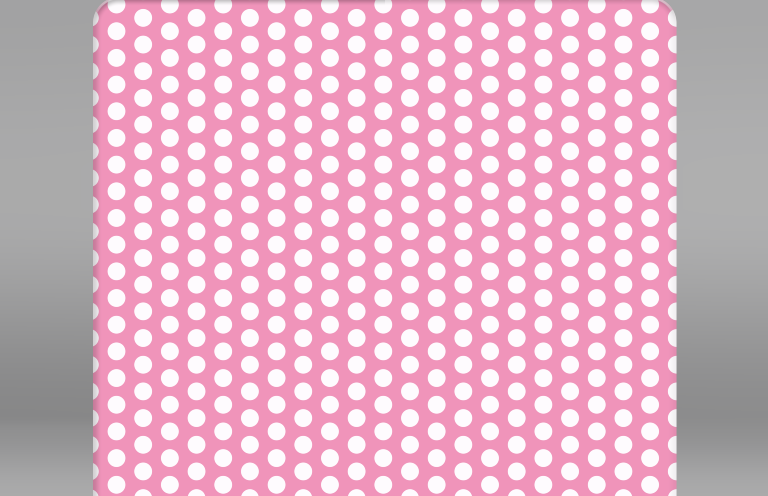
Reproduce this pattern procedurally as a WebGL 1 fragment shader.

```glsl
precision highp float;
// White polka dots in staggered columns on a pink panel with rounded top corners,
// standing before a grey studio wall and floor. Dots are a lattice of circle
// distances, the panel is a rounded-box distance, the room is smooth gradients.

uniform vec2 u_resolution;

// Lengths are fractions of the canvas width; y runs down from the top edge.
#define PITCH 0.03474
#define DOT_RADIUS 0.0116
#define DOT_ORIGIN vec2(0.4991, 0.0059)
#define PANEL_CENTRE 0.501
#define PANEL_HALF_WIDTH 0.3799
#define PANEL_TOP -0.004
#define CORNER_RADIUS 0.034
#define HORIZON 0.549
#define PINK vec3(0.94, 0.58, 0.73)
#define DOT_WHITE vec3(0.995, 0.985, 0.995)

// Coverage of a shape from its signed distance, smoothed over one pixel.
float coverage(float dist, float pixel) {
  return 1.0 - smoothstep(-0.6 * pixel, 0.6 * pixel, dist);
}

// Distance to the nearest dot; every other column drops by half a pitch.
float dotDistance(vec2 p) {
  vec2 cell = (p - DOT_ORIGIN) / PITCH;
  float column = floor(cell.x + 0.5);
  cell.y += 0.5 * mod(column, 2.0);
  vec2 local = fract(cell + 0.5) - 0.5;
  return length(local) * PITCH - DOT_RADIUS;
}

// Distance to the panel, which runs off the bottom of the canvas.
float panelDistance(vec2 p) {
  vec2 fromCorner = vec2(abs(p.x - PANEL_CENTRE) - PANEL_HALF_WIDTH, PANEL_TOP - p.y);
  vec2 q = fromCorner + CORNER_RADIUS;
  return length(max(q, 0.0)) + min(max(q.x, q.y), 0.0) - CORNER_RADIUS;
}

// Wall darkening toward the floor, then the floor brightening toward the viewer.
vec3 room(vec2 p) {
  float wall = mix(0.645, 0.675, smoothstep(0.0, 0.22, p.y));
  wall -= 0.135 * smoothstep(0.27, HORIZON, p.y);
  wall += 0.02 * (smoothstep(0.0, 1.0, p.x) - 0.5);
  float ground = mix(0.56, 0.665, smoothstep(HORIZON, 0.645, p.y));
  float grey = mix(wall, ground, smoothstep(HORIZON - 0.008, HORIZON + 0.012, p.y));
  return vec3(grey, grey, grey + 0.003);
}

void main() {
  float pixel = 1.0 / u_resolution.x;
  vec2 p = vec2(gl_FragCoord.x, u_resolution.y - gl_FragCoord.y) * pixel;
  float edge = panelDistance(p);

  // Printed fabric
  vec3 fabric = mix(PINK, DOT_WHITE, coverage(dotDistance(p), pixel));

  // Soft shade along the left side and inside the rounded corners
  float rim = smoothstep(-0.012, 0.0, edge);
  float leftSide = 1.0 - step(PANEL_CENTRE, p.x);
  float corner = 1.0 - smoothstep(0.0, CORNER_RADIUS, p.y);
  fabric *= 1.0 - rim * (0.05 + 0.12 * leftSide + 0.15 * corner);

  // Pale hem that shows only round the corners
  float hem = smoothstep(-0.004, -0.002, edge) * corner;
  fabric = mix(fabric, vec3(0.87, 0.85, 0.86), 0.7 * hem);

  gl_FragColor = vec4(mix(room(p), fabric, coverage(edge, pixel)), 1.0);
}
```
